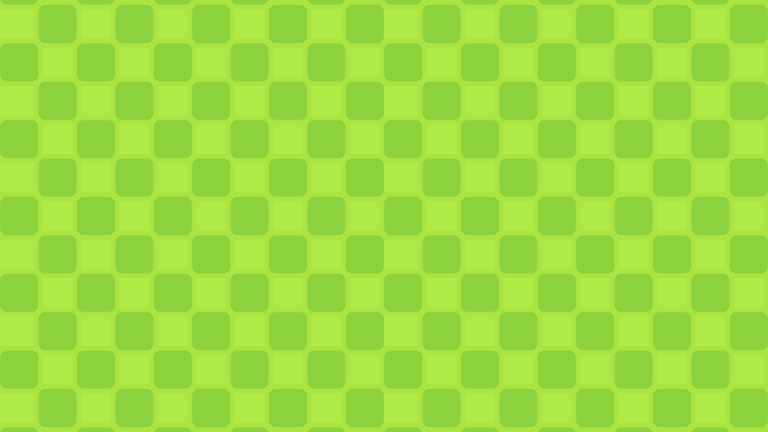
A Shadertoy shader for this pattern:

```glsl
// Two-tone green checkerboard: rounded dark squares alternate with light ones.
// Each light square has a faint frame around a brighter inner panel; a signed
// distance to the closest dark square keeps every shared edge smooth.

#define CELLS_ACROSS 20.0
#define SEAM_EVERY 10.0      // columns between panels left open on one side
#define DARK_HALF 0.497      // half width of a dark square, in cells
#define CORNER_RADIUS 0.18
#define PANEL_HALF 0.38      // half width of the inner panel, in cells
#define DARK_GREEN vec3(0.550, 0.824, 0.240)
#define FRAME_GREEN vec3(0.670, 0.896, 0.258)
#define PANEL_GREEN vec3(0.690, 0.918, 0.282)

float roundedBox(vec2 p, float halfSize, float radius) {
    vec2 q = abs(p) - halfSize + radius;
    return length(max(q, 0.0)) + min(max(q.x, q.y), 0.0) - radius;
}

float coverage(float dist, float pixel) {
    return clamp(0.5 - dist / pixel, 0.0, 1.0);
}

void mainImage(out vec4 fragColor, in vec2 fragCoord) {
    // Square cells, with one row centred on the canvas
    float pixel = CELLS_ACROSS / iResolution.x;
    vec2 grid = (fragCoord - vec2(0.0, 0.5 * iResolution.y)) * pixel + vec2(0.0, 0.5);
    vec2 cell = floor(grid);
    vec2 local = grid - cell - 0.5;
    bool isLight = mod(cell.x + cell.y, 2.0) > 0.5;

    // Inner panel, reaching the left cell edge at each seam
    vec3 color = FRAME_GREEN;
    if (isLight) {
        bool atSeam = mod(cell.x, SEAM_EVERY) < 0.5;
        float leftReach = atSeam ? 0.5 + pixel : PANEL_HALF;
        float sideDist = max(local.x - PANEL_HALF, -local.x - leftReach);
        float panelDist = max(sideDist, abs(local.y) - PANEL_HALF);
        color = mix(color, PANEL_GREEN, coverage(panelDist, pixel));
    }

    // Closest dark square: this cell, or the neighbour across the nearest edge
    vec2 darkLocal = abs(local);
    if (isLight) {
        darkLocal = vec2(1.0 - max(darkLocal.x, darkLocal.y), min(darkLocal.x, darkLocal.y));
    }
    float darkDist = roundedBox(darkLocal, DARK_HALF, CORNER_RADIUS);
    color = mix(color, DARK_GREEN, coverage(darkDist, pixel));

    fragColor = vec4(color, 1.0);
}
```
